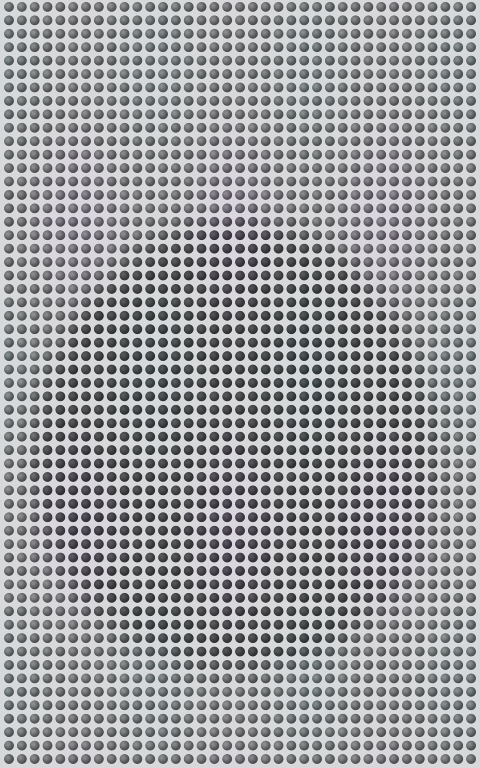
Reproduce this pattern procedurally as a WebGL 1 fragment shader.

```glsl
precision mediump float;
// A grid of 37 by 57 small shaded beads on pale grey, seen in soft light.
// Each bead is a disc in a repeated cell; a wide soft oval darkens the beads,
// and slow cosine waves add faint violet and teal tints.

uniform vec2 u_resolution;

// Lengths are fractions of the canvas width.
const vec2 GRID_COUNT = vec2(37.0, 57.0);
const vec2 PITCH = vec2(0.02674, 0.02798);
const vec2 FIRST_BEAD = vec2(0.01875, 0.01875);
const float BEAD_RADIUS = 0.0102;
const float CANVAS_HEIGHT = 1.6;

const vec3 PAPER = vec3(0.845, 0.848, 0.855);
const vec3 VIOLET = vec3(0.012, -0.014, 0.026);
const vec3 TEAL = vec3(-0.016, 0.008, 0.008);

float hash(vec2 p) {
  return fract(sin(dot(p, vec2(127.1, 311.7))) * 43758.5453);
}

// 1 inside the dark oval, fading to 0 across its soft edge.
float ovalShadow(vec2 p, vec2 centre, vec2 radii) {
  vec2 q = (p - centre) / radii;
  // Slightly narrower towards the top.
  q.x *= 1.0 + 0.08 * q.y;
  return 1.0 - smoothstep(0.88, 1.08, length(q));
}

// Broad spots of violet, with teal between them.
vec3 tint(vec2 p) {
  float across = cos(6.2832 * (p.x - 0.161) / 0.323);
  float down = cos(6.2832 * (p.y - 0.496) / 0.646);
  float spot = 0.5 * across + 0.5 * down;
  return spot > 0.0 ? VIOLET * spot : TEAL * -spot;
}

// Grey of a bead; offset is measured in bead radii.
float beadShade(vec2 offset, float dark, float variation) {
  float glow = 1.0 - smoothstep(0.0, 1.35, length(offset - vec2(-0.28, 0.28)));
  float outer = mix(0.31, 0.55, glow);
  float inner = mix(0.19, 0.34, glow);
  return mix(outer, inner, dark) + 0.035 * (variation - 0.5);
}

void main() {
  vec2 p = gl_FragCoord.xy / u_resolution.x;
  p.y = gl_FragCoord.y / u_resolution.y * CANVAS_HEIGHT;
  float pixel = 1.0 / u_resolution.x;

  // Nearest bead
  vec2 cell = floor((p - FIRST_BEAD) / PITCH + 0.5);
  cell = clamp(cell, vec2(0.0), GRID_COUNT - 1.0);
  vec2 beadCentre = FIRST_BEAD + cell * PITCH;
  vec2 offset = p - beadCentre;
  float edge = length(offset) - BEAD_RADIUS;

  // Paper, with a faint pale rim around each bead
  vec3 tone = tint(p);
  float rim = 1.0 - smoothstep(0.0, 0.004, edge);
  vec3 colour = PAPER + 0.5 * tone + 0.015 * rim;

  // Bead
  float dark = ovalShadow(beadCentre, vec2(0.49, 0.673), vec2(0.427, 0.475));
  float shade = beadShade(offset / BEAD_RADIUS, dark, hash(cell));
  vec3 beadColour = vec3(shade) + vec3(-0.004, 0.0, 0.004) + tone;
  float cover = 1.0 - smoothstep(-0.6 * pixel, 0.6 * pixel, edge);

  gl_FragColor = vec4(mix(colour, beadColour, cover), 1.0);
}
```
